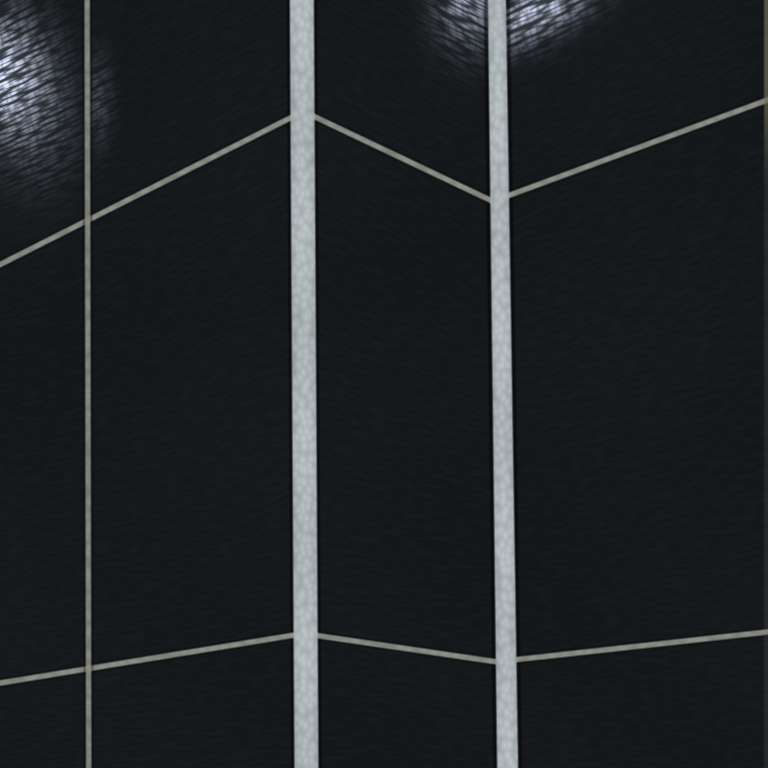
A WebGL 1 fragment shader for this texture:

```glsl
precision highp float;
// Glossy black wall tiles folded over two corners, with pale metal trims and thin grout.
uniform vec2 u_resolution;

vec2 hash2(vec2 p) {
  p = vec2(dot(p, vec2(127.1, 311.7)), dot(p, vec2(269.5, 183.3)));
  return fract(sin(p) * 43758.545);
}

// Distance to the nearest scattered cell point.
float cellular(vec2 p) {
  vec2 cell = floor(p), f = fract(p);
  float nearest = 1.5;
  for (int j = -1; j <= 1; j++) {
    for (int i = -1; i <= 1; i++) {
      vec2 o = vec2(float(i), float(j));
      nearest = min(nearest, length(o + hash2(cell + o) - f));
    }
  }
  return nearest;
}

// Soft-edged band around zero.
float band(float d, float halfWidth) {
  float soft = 0.0012 + 0.5 / min(u_resolution.x, u_resolution.y);
  return 1.0 - smoothstep(halfWidth - soft, halfWidth + soft, abs(d));
}

// Elliptical falloff for reflected light.
float glow(vec2 p, vec2 center, vec2 radius) {
  vec2 q = (p - center) / radius;
  return exp(-dot(q, q));
}

void main() {
  vec2 uv = gl_FragCoord.xy / u_resolution;
  float drop = 1.0 - uv.y;

  // The trims and the seam lean slightly with perspective.
  float ridge = uv.x - 0.393 - 0.006 * drop;
  float valley = uv.x - 0.647 - 0.014 * drop;
  float seam = uv.x - 0.1135 - 0.002 * drop;
  float ridgeHalf = 0.0158;
  float valleyHalf = 0.0118 + 0.002 * drop;

  // Joint slope at the low and high rows of each panel.
  vec2 slopes = ridge < 0.0 ? vec2(0.163, 0.505)
              : valley < 0.0 ? vec2(-0.146, -0.475) : vec2(0.110, 0.369);
  vec2 pivot = valley < 0.0 ? vec2(0.175, 0.855) : vec2(0.139, 0.742);
  float pivotX = valley < 0.0 ? 0.395 : 0.653;
  float slope = mix(slopes.x, slopes.y, (uv.y - 0.15) / 0.65);
  vec2 surface = vec2(uv.x, uv.y - slope * (uv.x - pivotX));

  // Dark tile with faint grain along each panel.
  float grain = cellular(surface * vec2(45.0, 190.0));
  float cloud = sin(uv.x * 9.0 + 2.0 * sin(uv.y * 5.0)) * sin(uv.y * 8.0 + uv.x * 4.0);
  vec3 color = vec3(0.087, 0.099, 0.109) + 0.022 * (grain - 0.5) + 0.004 * cloud;

  // Broken, brushed reflections near the top.
  float glare = ridge < 0.0
    ? (seam < 0.0 ? 0.95 * glow(uv, vec2(0.0, 0.905), vec2(0.055, 0.075))
                  + 0.25 * glow(uv, vec2(0.05, 0.84), vec2(0.05, 0.08))
                  : 0.22 * glow(uv, vec2(0.128, 0.87), vec2(0.018, 0.06)))
    : (valley < 0.0 ? 0.65 * glow(uv, vec2(0.61, 1.0), vec2(0.04, 0.06))
                    : 0.85 * glow(surface, vec2(0.70, 0.965), vec2(0.075, 0.036)));
  float streaks = smoothstep(0.75, 0.15, cellular(surface * vec2(38.0, 170.0) + 7.0));
  float crossing = smoothstep(0.8, 0.2, cellular(vec2(uv.x * 130.0 + uv.y * 25.0, uv.y * 45.0)));
  color += vec3(0.76, 0.79, 0.88) * glare * (0.2 + 0.5 * streaks + 0.4 * streaks * crossing);

  // Shaded tile edges beside the trims.
  float shade = max(band(ridge, ridgeHalf + 0.004), band(valley, valleyHalf + 0.005));
  color *= 1.0 - 0.5 * shade;

  // Thin grout: two folded rows, one seam, and a fading edge on the right.
  float wear = cellular(uv * vec2(70.0, 95.0));
  vec3 grout = vec3(0.57, 0.575, 0.545) - 0.1 * wear;
  for (int row = 0; row < 2; row++) {
    float s = row == 0 ? slopes.x : slopes.y;
    float height = (row == 0 ? pivot.x : pivot.y) + s * (uv.x - pivotX);
    float joint = (uv.y - height) / sqrt(1.0 + s * s);
    color *= 1.0 - 0.35 * band(joint, 0.0062);
    color = mix(color, grout, band(joint, 0.0036));
  }
  color *= 1.0 - 0.35 * band(seam, 0.0065);
  color = mix(color, grout, 0.95 * band(seam, 0.0036));
  float edge = band(uv.x - 0.998, 0.003) * mix(0.2, 0.75, smoothstep(0.75, 0.9, uv.y));
  color = mix(color, vec3(0.42, 0.40, 0.34), edge);

  // Mottled metal trims, a little dimmer toward their sides.
  float speckle = cellular(uv * vec2(120.0, 85.0));
  vec3 metal = vec3(0.735, 0.765, 0.78) - 0.11 * speckle + 0.015 * sin(uv.y * 23.0 + uv.x * 11.0);
  float ridgeSide = ridge / ridgeHalf, valleySide = valley / valleyHalf;
  color = mix(color, metal - 0.07 * ridgeSide * ridgeSide, band(ridge, ridgeHalf));
  color = mix(color, metal - 0.07 * valleySide * valleySide, band(valley, valleyHalf));

  gl_FragColor = vec4(clamp(color, 0.0, 1.0), 1.0);
}
```
